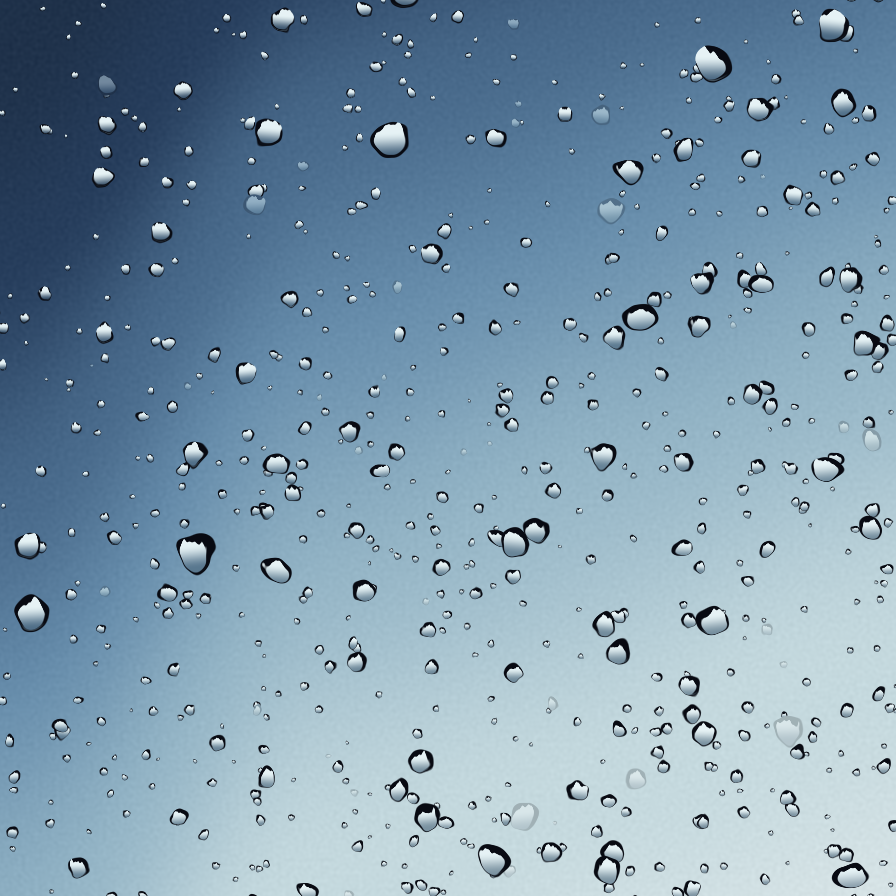
Write a Shadertoy shader that draws this texture.

```glsl
#define LAYERS 7
#define COARSEST_GRID 8.0
#define GRID_RATIO 1.32
#define DROP_MIN 0.085
#define DROP_MAX 0.178
#define JITTER 0.25
#define WOBBLE 0.30
#define JAGGEDNESS 0.75
#define SOFTNESS 0.0009
#define GRAIN 0.03

const vec3 INK = vec3(0.03, 0.04, 0.07);
const vec3 NAVY = vec3(0.15, 0.24, 0.36);
const vec3 SLATE = vec3(0.28, 0.41, 0.54);
const vec3 STEEL = vec3(0.40, 0.55, 0.67);
const vec3 SKY = vec3(0.57, 0.70, 0.77);
const vec3 MIST = vec3(0.77, 0.85, 0.87);
const vec3 GLOW = vec3(0.90, 0.95, 0.96);

vec4 hash4(vec2 p) {
    vec4 q = fract(p.xyxy * vec4(0.1031, 0.1030, 0.0973, 0.1099));
    q += dot(q, q.wzxy + 33.33);
    return fract((q.xxyz + q.yzzw) * q.zywx);
}

float gradientNoise(vec2 p) {
    vec2 i = floor(p), f = fract(p);
    vec2 u = f * f * (3.0 - 2.0 * f);
    vec2 o = vec2(0.0, 1.0);
    float a = dot(hash4(i).xy * 2.0 - 1.0, f);
    float b = dot(hash4(i + o.yx).xy * 2.0 - 1.0, f - o.yx);
    float c = dot(hash4(i + o.xy).xy * 2.0 - 1.0, f - o.xy);
    float d = dot(hash4(i + o.yy).xy * 2.0 - 1.0, f - o.yy);
    return mix(mix(a, b, u.x), mix(c, d, u.x), u.y);
}

// Daylight grows downwards and to the right, with a shaded left edge
float daylight(vec2 p) {
    float shade = 0.19 * (1.0 - smoothstep(0.0, 0.36, p.x));
    return 0.03 + 0.71 * (1.0 - p.y) + 0.28 * p.x - shade;
}

vec3 skyColor(float light) {
    vec3 c = mix(NAVY * 0.8, NAVY, smoothstep(-0.14, 0.08, light));
    c = mix(c, SLATE, smoothstep(0.05, 0.25, light));
    c = mix(c, STEEL, smoothstep(0.22, 0.42, light));
    c = mix(c, SKY, smoothstep(0.36, 0.60, light));
    c = mix(c, MIST, smoothstep(0.54, 0.84, light));
    return mix(c, GLOW * 0.94, smoothstep(0.84, 1.05, light));
}

// At most one drop per cell; each column of cells slides by its own amount
vec3 addDrops(vec3 color, vec2 p, float layer) {
    float grid = COARSEST_GRID * pow(GRID_RATIO, layer);
    vec2 g = p * grid + 0.37 * layer;
    float slide = hash4(vec2(floor(g.x), layer + 71.0)).x;
    g.y += slide;
    vec2 cell = floor(g);
    vec4 place = hash4(cell + 17.3 * layer + 5.0);
    vec4 form = hash4(cell + 31.7 * layer + 90.0);
    vec4 look = hash4(cell + 23.9 * layer + 140.0);

    vec2 home = (cell + 0.5 - vec2(0.0, slide) - 0.37 * layer) / grid;
    float light = clamp(daylight(home), 0.0, 1.0);
    float chance = mix(0.55, 0.10, layer / float(LAYERS - 1));
    if (place.z > chance * mix(0.70, 1.15, light)) return color;

    // Outline: a turned, squashed and tapered disc with a wavy edge
    float radius = mix(DROP_MIN, DROP_MAX, pow(place.w, 1.3));
    vec2 q = (fract(g) - 0.5 - (place.xy * 2.0 - 1.0) * JITTER) / radius;
    float angle = (form.x - 0.5) * 3.6;
    mat2 turn = mat2(cos(angle), sin(angle), -sin(angle), cos(angle));
    vec2 s = turn * q;
    s.x *= 1.0 + 0.50 * form.y * form.y;
    s.x *= 1.0 + 0.32 * form.z * clamp(s.y, -1.0, 1.0);
    float wave = WOBBLE * gradientNoise(q * 1.2 + 40.0 * form.xy);
    float soft = SOFTNESS * grid / radius;
    float body = 1.0 - smoothstep(-soft, soft, length(s) + wave - 1.0);

    // Lens image: an upside-down sky below a ragged dark skyline
    float low = smoothstep(0.12, 0.55, light);
    vec2 shift = vec2((look.x - 0.5) * 0.30, mix(0.06, -0.17, low));
    float teeth = gradientNoise(vec2(q.x * 1.9, 50.0 * form.w))
                + 0.35 * gradientNoise(vec2(q.x * 5.0, 60.0 * form.z));
    float skyline = JAGGEDNESS * teeth * smoothstep(-0.1, 0.5, q.y);
    float lens = length(s - turn * shift) + wave + skyline - mix(0.84, 0.76, low);
    float inside = 1.0 - smoothstep(-soft, soft, lens);
    vec3 floorTone = mix(skyColor(light) * 0.75, STEEL * 0.9, 0.45);
    vec3 image = mix(floorTone, GLOW, smoothstep(-0.85, 0.40, q.y + 0.25 * q.x * (look.w - 0.5)));

    // Thin glint along the lower rim, and a few flat drops without a rim
    float glint = smoothstep(0.08, 0.0, abs(length(s) + wave - 0.89));
    glint *= smoothstep(0.45, 0.90, -q.y) * look.y;
    vec3 rim = mix(INK, SKY, 0.5 * glint);
    float flatDrop = step(0.94, look.z);
    rim = mix(rim, skyColor(light) * 0.9, flatDrop * 0.9);
    image = mix(image, skyColor(light + 0.14), flatDrop * 0.65);
    return mix(color, mix(rim, image, inside), body);
}

void mainImage(out vec4 fragColor, in vec2 fragCoord) {
    vec2 p = fragCoord / iResolution.y;
    float haze = 0.025 * gradientNoise(p * 4.0 + 9.0);
    vec3 color = skyColor(daylight(p) + haze);
    color += GRAIN * gradientNoise(p * 210.0);

    // Fine spray first, large drops on top
    for (int i = LAYERS - 1; i >= 0; i--) {
        color = addDrops(color, p, float(i));
    }
    fragColor = vec4(color, 1.0);
}
```
